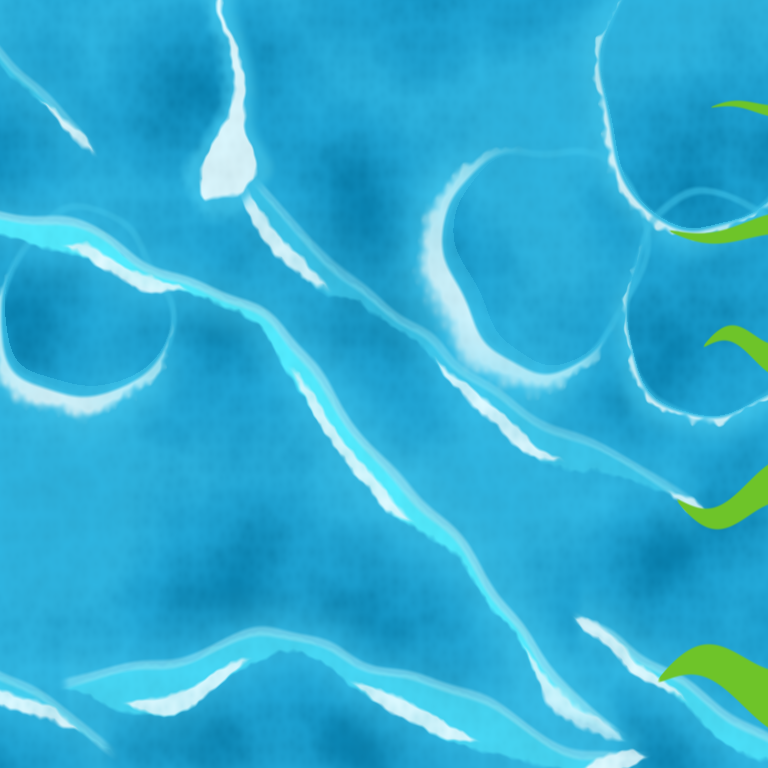
A Shadertoy shader for this texture:

```glsl
const vec3 DEEP = vec3(0.03, 0.50, 0.68);
const vec3 WATER = vec3(0.115, 0.625, 0.81);
const vec3 SHALLOW = vec3(0.23, 0.74, 0.89);
const vec3 CYAN = vec3(0.32, 0.91, 0.98);
const vec3 PALE = vec3(0.55, 0.87, 0.94);
const vec3 FOAM = vec3(0.86, 0.95, 0.97);
const vec3 GREEN = vec3(0.43, 0.77, 0.16);

const float POOL_SCALE = 3.4;
const float GRAIN = 0.035;
const float SOFT = 0.003;

// Stream paths: height, slope, meander, phase
const vec4 PATH[6] = vec4[6](
    vec4(0.77, -0.80, 0.080, -0.6), vec4(1.00, -0.74, 0.035, 0.9),
    vec4(0.12, -0.05, 0.065, -0.8), vec4(0.92, -0.95, 0.012, 2.0),
    vec4(0.11, -0.70, 0.020, 0.5), vec4(0.72, -0.69, 0.008, 1.0));
// Stream bodies: start, end, width, brightness
const vec4 BODY[6] = vec4[6](
    vec4(-0.15, 0.83, 0.036, 1.0), vec4(0.27, 0.94, 0.040, 0.35),
    vec4(0.07, 0.86, 0.065, 0.65), vec4(-0.15, 0.14, 0.014, 0.4),
    vec4(-0.15, 0.17, 0.030, 0.5), vec4(0.74, 1.10, 0.030, 0.8));
// Eddies: centre, radius, angle of the heavy side
const vec4 EDDY[4] = vec4[4](
    vec4(0.71, 0.67, 0.130, 3.7), vec4(0.93, 0.88, 0.155, 3.9),
    vec4(0.94, 0.60, 0.130, 4.3), vec4(0.11, 0.60, 0.110, 4.4));
const vec4 EDDY_WEIGHT = vec4(0.022, 0.005, 0.003, 0.014);
// Blades: tip, bend, half thickness
const vec4 BLADE[5] = vec4[5](
    vec4(0.925, 0.860, 0.005, 0.007), vec4(0.870, 0.700, -0.010, 0.013),
    vec4(0.915, 0.548, 0.018, 0.019), vec4(0.880, 0.350, -0.025, 0.026),
    vec4(0.855, 0.112, 0.028, 0.038));

vec2 hash2(vec2 p) {
    return fract(sin(vec2(dot(p, vec2(127.1, 311.7)), dot(p, vec2(269.5, 183.3)))) * 43758.5);
}

// Smooth distance to the nearest cell centre
float cellular(vec2 p) {
    vec2 cell = floor(p);
    float sum = 0.0;
    for (int y = -2; y <= 2; y++)
        for (int x = -2; x <= 2; x++) {
            vec2 id = cell + vec2(x, y);
            sum += exp(-9.0 * length(id + 0.15 + 0.7 * hash2(id) - p));
        }
    return -log(sum) / 9.0;
}

float fill(float halfWidth, float d, float soft) {
    return smoothstep(-soft, soft, halfWidth - abs(d));
}

float streamHeight(vec4 path, float x) {
    return path.x + path.y * x + path.z * (sin(6.5 * x + path.w) + 0.16 * sin(24.0 * x + path.w));
}

void mainImage(out vec4 fragColor, in vec2 fragCoord) {
    vec2 uv = fragCoord / iResolution.xy;

    // Brush texture and ragged edges
    float grain = 0.6 * cellular(uv * 24.0) + 0.4 * cellular(uv * vec2(75.0, 55.0)) - 0.3;
    float cloud = cellular(uv * 8.0 + 5.0) - 0.3;
    vec2 p = uv + 0.003 * sin(uv.yx * vec2(41.0, 53.0) + 2.0 * sin(uv * 17.0));
    float ragged = 0.012 * grain;

    // Dark pools between lighter shallows
    vec2 drift = uv + 0.04 * sin(uv.yx * 9.0 + vec2(0.0, 2.0));
    float pool = cellular(drift * POOL_SCALE + 1.7) + 0.25 * cloud + 0.15 * grain;
    vec3 color = mix(DEEP, WATER, smoothstep(0.0, 0.42, pool));
    color = mix(color, SHALLOW, 0.5 * smoothstep(0.36, 0.68, pool));

    // Eddies with one thick foamy side
    for (int i = 0; i < 4; i++) {
        vec4 e = EDDY[i];
        vec2 q = (p - e.xy) * vec2(1.0, 0.9);
        float angle = atan(q.y, q.x);
        float heavy = pow(0.5 + 0.5 * cos(angle - e.w), 2.5);
        float d = length(q) - e.z * (1.0 + 0.07 * sin(3.0 * angle + float(i)));
        float width = EDDY_WEIGHT[i] * heavy;
        float outside = d - width;
        float halo = exp(-pow(outside / (0.02 + 1.4 * width), 2.0)) * step(-width * 2.0, outside);
        color = mix(color, SHALLOW, halo * smoothstep(0.0, 0.5, heavy) * 0.85);
        color = mix(color, SHALLOW, 0.6 * fill(0.004, d + 0.002 * sin(angle * 5.0), SOFT));
        float wash = smoothstep(-SOFT, SOFT, d) * (1.0 - smoothstep(width, width * 2.2 + SOFT, d + ragged * 2.0));
        color = mix(color, mix(PALE, FOAM, heavy), wash * smoothstep(0.02, 0.35, heavy) * 0.9);
    }

    // Streams: glow, cyan body, pale upper rim, broken foam below
    for (int i = 0; i < 6; i++) {
        vec4 path = PATH[i], body = BODY[i];
        float slope = (streamHeight(path, p.x + 0.01) - streamHeight(path, p.x - 0.01)) / 0.02;
        float d = (p.y - streamHeight(path, p.x)) / sqrt(1.0 + slope * slope);
        float taper = smoothstep(body.x, body.x + 0.08, p.x) * (1.0 - smoothstep(body.y - 0.14, body.y, p.x));
        float swell = 0.65 + 0.35 * sin(p.x * 17.0 + float(i) * 2.1);
        float width = body.z * taper * swell;
        float present = smoothstep(0.0, 0.2, taper);

        float glow = exp(-pow((d + 0.5 * width) / (0.035 + 0.5 * width), 2.0));
        color = mix(color, SHALLOW, 0.6 * glow * present * smoothstep(0.0, 0.7, body.w));
        float inside = fill(0.5 * width, d + 0.5 * width + ragged, SOFT);
        color = mix(color, mix(SHALLOW, CYAN, body.w), present * inside * (0.45 + 0.5 * body.w));
        float rim = fill(0.0055, d, SOFT) * present;
        color = mix(color, PALE, rim * (0.25 + 0.5 * body.w));

        float patches = smoothstep(-0.35, 0.9, sin(p.x * 21.0 - 1.8 + 2.3 * float(i))) * present;
        float foamWidth = patches * (0.004 + 0.13 * body.z);
        float foam = fill(foamWidth, d + 0.8 * width + ragged, SOFT) * smoothstep(0.0, 0.3, patches);
        color = mix(color, FOAM, foam * (0.85 + 0.3 * grain));
    }

    // Splash: thin rising thread over a bulb of foam
    float rise = p.y - 0.78;
    float bulb = exp(-rise * rise / 0.002);
    float side = p.x - 0.302 - 0.011 * sin(rise * 24.0 - 0.6) + ragged;
    float base = smoothstep(-0.075, -0.045, rise + ragged);
    color = mix(color, SHALLOW, 0.85 * base * fill(0.018 + 0.04 * bulb, side, 0.012));
    float thread = 0.003 + 0.004 * smoothstep(0.22, 0.08, rise) + 0.03 * bulb;
    color = mix(color, FOAM, 0.95 * fill(thread, side, SOFT) * smoothstep(-0.038, -0.03, rise + ragged));

    color *= 1.0 + GRAIN * (2.0 * grain + cloud);

    // Green blades reaching in from the right
    for (int i = 0; i < 5; i++) {
        vec4 b = BLADE[i];
        float t = max((uv.x - b.x) / (1.0 - b.x), 0.0);
        float d = uv.y - b.y - b.z * sin(4.0 * t);
        color = mix(color, GREEN, fill(b.w * pow(t, 0.7), d, 0.002) * smoothstep(0.0, 0.04, t));
    }

    fragColor = vec4(clamp(color, 0.0, 1.0), 1.0);
}
```
